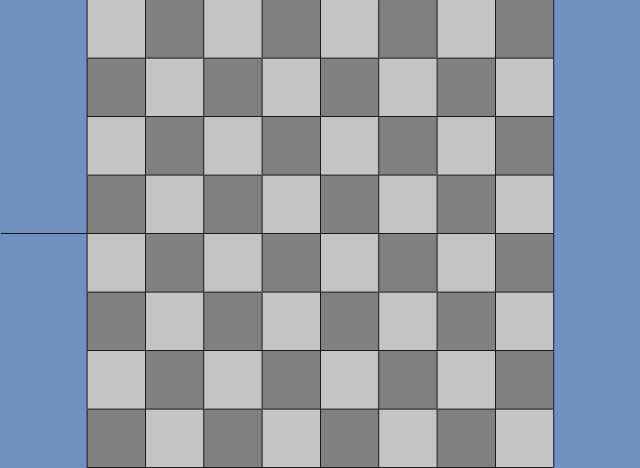
Reproduce this pattern procedurally as a Shadertoy shader.

```glsl
// Eight by eight grey checkerboard with thin black rules on a blue ground.
#define CELLS 8.0
#define CANVAS_CELLS vec2(10.9714, 8.0)
#define BOARD_LEFT 1.4857
#define HALF_LINE 0.00714
#define SIDE_RULE_ROW 4.0
#define SIDE_RULE_TAPER 0.03
#define DARK_GREY vec3(0.50)
#define LIGHT_GREY vec3(0.77)
#define BLUE vec3(0.44, 0.57, 0.75)
#define INK vec3(0.0)
#define PI 3.14159

// Share of a pixel covered by a rule whose centre lies at distance d.
float ruleCoverage(float d, float pixel) {
    float overlap = min(d + 0.5 * pixel, HALF_LINE) - max(d - 0.5 * pixel, -HALF_LINE);
    return clamp(overlap / pixel, 0.0, 1.0);
}

// Smoothed half-plane: 0 below zero, 1 above.
float edge(float d, float pixel) {
    return clamp(d / pixel + 0.5, 0.0, 1.0);
}

void mainImage(out vec4 fragColor, in vec2 fragCoord) {
    // Canvas measured in cells; whole numbers of q fall on the rule centres.
    vec2 pixel = CANVAS_CELLS / iResolution.xy;
    vec2 p = fragCoord * pixel;
    vec2 q = p - vec2(BOARD_LEFT, 0.0) - HALF_LINE;

    // Alternating squares, dark at the lower left.
    vec2 wave = clamp(sin(PI * q) / (0.5 * PI * pixel), -1.0, 1.0);
    vec3 squares = mix(DARK_GREY, LIGHT_GREY, 0.5 - 0.5 * wave.x * wave.y);

    float pastLeft = edge(q.x, pixel.x);
    float board = pastLeft * edge(CELLS - q.x, pixel.x);
    vec3 color = mix(BLUE, squares, board);

    // Grid rules, bounded by the sides of the board.
    float vertical = ruleCoverage(q.x - clamp(round(q.x), 0.0, CELLS), pixel.x);
    float horizontal = ruleCoverage(q.y - round(q.y), pixel.y) * board;

    // Single rule in the left margin, tapered where the tile wraps.
    float side = ruleCoverage(q.y - SIDE_RULE_ROW, pixel.y) * (1.0 - pastLeft)
               * smoothstep(0.0, SIDE_RULE_TAPER, p.x);

    color = mix(color, INK, max(vertical, max(horizontal, side)));
    fragColor = vec4(color, 1.0);
}
```
